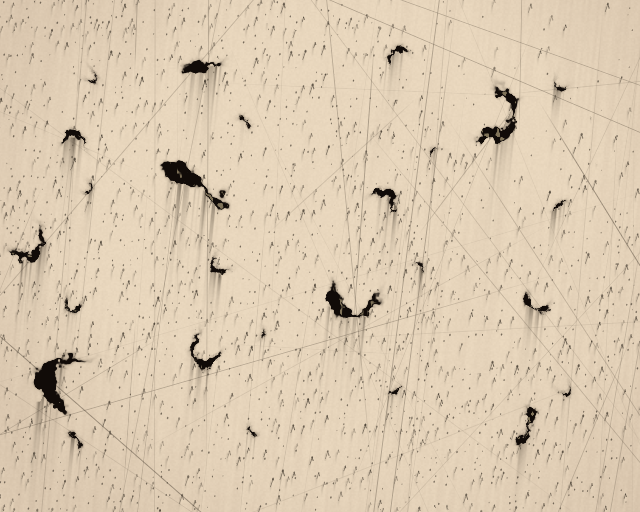
Give the GLSL for this texture, as a WebGL 2 fragment shader.

```glsl
#version 300 es
precision highp float;

#define PLATE vec3(0.912, 0.842, 0.742)
#define PLATE_DIM vec3(0.835, 0.758, 0.665)
#define STAIN vec3(0.27, 0.23, 0.18)
#define PORE_BLACK vec3(0.065, 0.042, 0.03)
#define GLINT vec3(0.50, 0.45, 0.35)
#define LEAN 0.10
#define PORES 26
#define SCRATCHES 64
#define PIT_DENSITY 0.40
#define SPECK_DENSITY 0.20

uniform vec2 u_resolution;
out vec4 fragColor;

vec4 hash4(vec2 s) {
    vec4 q = fract(s.xyxy * vec4(0.1031, 0.1030, 0.0973, 0.1099));
    q += dot(q, q.wzxy + 33.33);
    return fract((q.xxyz + q.yzzw) * q.zywx);
}

float noise(vec2 p) {
    vec2 i = floor(p), f = fract(p);
    f = f * f * (3.0 - 2.0 * f);
    float low = mix(hash4(i).x, hash4(i + vec2(1, 0)).x, f.x);
    float high = mix(hash4(i + vec2(0, 1)).x, hash4(i + vec2(1, 1)).x, f.x);
    return mix(low, high, f.y);
}

float segment(vec2 p, vec2 b) {
    return length(p - b * clamp(dot(p, b) / dot(b, b), 0.0, 1.0));
}

// Coverage of a stroke, fading when it is thinner than a pixel
float ink(float d, float halfWidth) {
    float px = 1.0 / u_resolution.y;
    return clamp(0.5 + (halfWidth - d) / px, 0.0, 1.0) * min(1.0, 2.0 * halfWidth / px);
}

// Hooked pits with a faint tail; x = dark, y = light
vec2 pits(vec2 s, float layer, float density) {
    vec2 size = vec2(0.024, 0.052);
    vec2 g = s / size + layer * vec2(17.37, 31.61);
    vec4 h = hash4(floor(g) + 50.0);
    vec4 k = hash4(floor(g) + 311.0);
    vec2 q = (fract(g) - vec2(mix(0.3, 0.7, h.x), mix(0.6, 0.94, h.y))) * size;
    float on = step(h.z, density);
    float scale = mix(0.55, 1.15, k.x * k.x);
    float left = segment(q, vec2(-0.0035, -0.015) * scale);
    float right = segment(q, vec2(0.0035, -0.008) * scale * mix(0.5, 1.1, k.y));
    float strength = mix(0.35, 0.85, h.w);
    float dark = ink(left, 0.0009) * 0.8;
    dark = max(dark, ink(right, 0.0009) * step(0.25, k.z));
    dark = max(dark, ink(length(q * vec2(1.0, 0.7)), 0.0019 * scale));
    float depth = max(-q.y, 0.0);
    float tail = exp(-pow((q.x + 0.003) / 0.002, 2.0)) * smoothstep(0.0, 0.006, depth);
    tail *= 1.0 - smoothstep(0.008, 0.030, depth);
    float light = exp(-dot((q + vec2(0.0, 0.010)) / vec2(0.003, 0.007), (q + vec2(0.0, 0.010)) / vec2(0.003, 0.007)));
    return on * vec2(max(dark * strength, tail * 0.16), light * 0.35);
}

float specks(vec2 s, float density) {
    vec2 g = s / 0.0125;
    vec4 h = hash4(floor(g) + 700.0);
    vec2 q = (fract(g) - mix(vec2(0.25), vec2(0.75), h.xy)) * 0.0125;
    return step(h.z, density) * ink(length(q * vec2(1.0, 0.75)), mix(0.0006, 0.0015, h.w)) * 0.65;
}

float scratches(vec2 p, float aspect) {
    float clear = 1.0;
    for (int i = 0; i < SCRATCHES; i++) {
        vec4 h = hash4(vec2(float(i) * 3.7 + 5.0, 91.0));
        vec4 k = hash4(vec2(float(i) * 2.3 + 8.0, 37.0));
        float angle = i % 2 == 0 ? 1.47 + (h.x - 0.5) * 0.2 : h.x * 3.1416;
        vec2 dir = vec2(cos(angle), sin(angle));
        vec2 q = p - h.yz * vec2(aspect, 1.0);
        float reach = mix(0.12, 1.1, h.w);
        float fade = 1.0 - smoothstep(0.5 * reach, reach, abs(dot(q, dir)));
        float line = ink(abs(dot(q, vec2(-dir.y, dir.x))), mix(0.0005, 0.0009, k.x));
        clear *= 1.0 - line * fade * mix(0.12, 0.55, k.y * k.y);
    }
    return 1.0 - clear;
}

// Large ragged pores; x = body, y = drag marks and rim, z = glint
vec3 pores(vec2 p, float aspect) {
    vec3 result = vec3(0.0);
    for (int i = 0; i < PORES; i++) {
        float n = float(i);
        vec4 h = hash4(vec2(n * 5.1 + 3.0, 19.0));
        vec2 centre = fract(vec2(0.30, 0.61) + n * vec2(0.7549, 0.5698));
        centre = vec2(centre.x * aspect, 0.12 + 0.85 * centre.y) + (h.xy - 0.5) * 0.07;
        float len = 0.006 + 0.048 * pow(0.88, n);
        float wide = len * mix(0.24, 0.42, h.z);
        float angle = (h.w - 0.4) * 2.4;
        vec2 o = p - centre;
        vec2 q = mat2(cos(angle), -sin(angle), sin(angle), cos(angle)) * o;
        vec2 w = q / len * 2.6 + n * 13.0;
        q += len * 0.42 * (vec2(noise(w), noise(w + 40.0)) - 0.5);
        q += len * 0.16 * (vec2(noise(w * 3.1), noise(w * 3.1 + 70.0)) - 0.5);
        float bend = (h.x - 0.5) * 1.9, x = q.x / len;
        float y = (q.y + bend * len * (x * x - 0.33)) / sqrt(1.0 + 4.0 * bend * bend * min(x * x, 1.0));
        float profile = wide * (0.62 + 0.42 * sin(2.8 * x + h.y * 6.28));
        float d = length(vec2(max(abs(q.x) - len, 0.0), y)) - profile;
        float body = smoothstep(0.0014, -0.0014, d);
        float glint = smoothstep(0.66, 0.76, noise(p * vec2(150.0, 110.0) + n)) * smoothstep(-0.001, -0.004, d);
        // Streaks dragged downward from the pore
        float sx = o.x - LEAN * o.y;
        float span = len * abs(cos(angle)) + 0.5 * wide;
        float depth = clamp(sx * tan(angle), -len, len) - o.y;
        float streak = noise(vec2(sx * 240.0 + n * 9.0, n));
        float tail = streak * streak * smoothstep(0.0, 0.004, depth) * exp(-max(depth, 0.0) / (0.016 + len));
        tail *= 1.0 - smoothstep(0.7 * span, span + 0.002, abs(sx));
        float rim = 0.45 * exp(-max(d, 0.0) / 0.0028);
        result = max(result, vec3(body, max(tail * 0.85, rim), glint * step(0.45, h.y)));
    }
    return result;
}

void main() {
    vec2 p = gl_FragCoord.xy / u_resolution.y;
    float aspect = u_resolution.x / u_resolution.y;
    vec2 leaned = vec2(p.x - LEAN * p.y, p.y);

    // Polished ground with uneven light and fine grain
    float edge = length((p / vec2(aspect, 1.0) - vec2(0.55, 0.56)) * vec2(1.0, 0.95));
    float dim = smoothstep(0.30, 0.78, edge) * 0.85 + 0.25 * (noise(p * 4.0) - 0.5);
    dim += 0.30 * (noise(leaned * vec2(170.0, 7.0)) - 0.5);
    vec3 colour = mix(PLATE, PLATE_DIM, clamp(dim, 0.0, 1.0));
    colour += 0.022 * (noise(p * 330.0) - 0.5);

    // Pits and specks thin out toward the upper right
    float calm = smoothstep(1.25, 1.75, p.x / aspect + p.y);
    float density = (1.0 - 0.8 * calm) * mix(0.55, 1.35, noise(p * 5.0 + 20.0));
    vec2 marks = max(pits(leaned, 1.0, PIT_DENSITY * density), pits(leaned, 2.0, PIT_DENSITY * density));
    float dark = max(marks.x, specks(leaned, SPECK_DENSITY * density));
    colour = mix(colour, PLATE * 1.03, marks.y);
    colour = mix(colour, STAIN, scratches(p, aspect));
    colour = mix(colour, STAIN * 0.8, dark);

    vec3 pore = pores(p, aspect);
    colour = mix(colour, STAIN, pore.y);
    colour = mix(colour, mix(PORE_BLACK, GLINT, pore.z), pore.x);
    fragColor = vec4(colour, 1.0);
}
```
